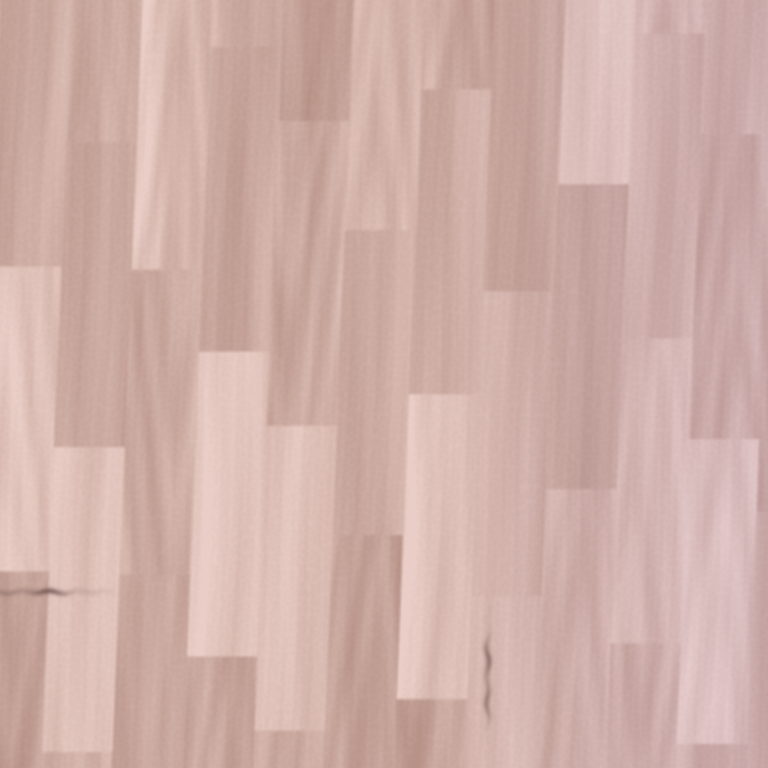
Reproduce this texture procedurally as a Shadertoy shader.

```glsl
#define STRIP_WIDTH 0.0918
#define PLANK_LENGTH 0.397
#define SLANT 0.04
#define EDGE_SOFTNESS 0.0035
#define FIGURE 0.10
#define STREAK 0.17
#define SAPWOOD 0.24
#define MOTTLE 0.10
#define DARK_WOOD vec3(0.725, 0.582, 0.540)
#define LIGHT_WOOD vec3(0.905, 0.795, 0.765)
#define CRACK_COLOR vec3(0.43, 0.32, 0.30)

float hash(vec2 p) {
    return fract(sin(dot(p, vec2(127.1, 311.7))) * 4375.85);
}

// Layered sines stretched along the plank
float streaks(vec2 q, float seed) {
    float sum = 0.0, amp = 0.5, freq = 5.0;
    for (int k = 0; k < 5; k++) {
        float bend = 1.3 * sin(q.y * (2.0 + float(k)) + seed * freq);
        sum += amp * sin(freq * q.x + bend + seed * freq * 3.0);
        amp *= 0.65;
        freq *= 1.9;
    }
    return sum;
}

// Distance to the nearest scattered cell point
float cellular(vec2 p) {
    vec2 cell = floor(p);
    float nearest = 1.5;
    for (int y = -1; y <= 1; y++)
        for (int x = -1; x <= 1; x++) {
            vec2 c = cell + vec2(x, y);
            vec2 point = c + vec2(hash(c), hash(c + 17.3));
            nearest = min(nearest, distance(p, point));
        }
    return nearest;
}

// Tone of one plank: q.x spans -0.5..0.5 across it, q.y runs along it
float plankTone(vec2 id, vec2 q) {
    float shade = hash(id + 3.1), seed = hash(id + 8.7) * 6.28;
    float flip = hash(id + 5.9) < 0.5 ? -1.0 : 1.0;
    float cycle = cos(2.0944 * (id.y - mod(id.x + 1.0, 3.0)));
    float tone = 0.45 + 0.29 * cycle + 0.34 * (shade - 0.5);

    // Nested arches of the growth rings
    float u = q.x - 0.25 * sin(seed);
    float arch = flip * q.y * 2.2 + 4.0 * sqrt(u * u + 0.008);
    arch += 0.25 * streaks(q * vec2(0.6, 1.5), seed);
    float visible = smoothstep(0.25, 0.8, hash(id + 1.3));
    tone += FIGURE * visible * sin(4.5 * arch + seed);

    // Straight grain and a pale sapwood edge
    tone += STREAK * streaks(q, seed);
    float wander = 0.12 * sin(q.y * 4.0 + seed);
    float sapwood = smoothstep(0.12, 0.4, flip * q.x + wander);
    return tone + SAPWOOD * sapwood * hash(id + 6.4);
}

// Position of the first joint, staggered from strip to strip
float firstJoint(float strip) {
    float wave = 0.75 + 0.27 * cos(0.84 * (strip - 1.3));
    return 0.3 + fract(0.455 * strip + wave - 0.3);
}

// Tone of a strip, blended softly over its nearest joint
float stripTone(float strip, vec2 p) {
    float along = p.y - firstJoint(strip) + 1.0;
    float joint = floor(along + 0.5);
    float soft = EDGE_SOFTNESS / PLANK_LENGTH;
    vec2 q = vec2(p.x - strip - 0.5, along);
    float before = plankTone(vec2(strip, joint - 1.0), q);
    float after = plankTone(vec2(strip, joint), q);
    return mix(before, after, smoothstep(-soft, soft, along - joint));
}

// Soft worn mark with a ragged outline
float crack(vec2 p, vec2 center, vec2 size) {
    p += 0.0015 * sin(p.yx * 170.0);
    vec2 d = (p - center) / size;
    return exp(-dot(d, d)) * (0.7 + 0.3 * sin(90.0 * (p.x + p.y)));
}

void mainImage(out vec4 fragColor, in vec2 fragCoord) {
    vec2 uv = fragCoord / iResolution.xy;
    float down = 1.0 - uv.y;
    vec2 p = vec2((uv.x + SLANT * down - 0.002) / STRIP_WIDTH, down / PLANK_LENGTH);

    // Blend the two strips beside the nearest seam
    float seam = floor(p.x + 0.5);
    float soft = EDGE_SOFTNESS / STRIP_WIDTH;
    float tone = mix(stripTone(seam - 1.0, p), stripTone(seam, p),
                     smoothstep(-soft, soft, p.x - seam));

    // Fine surface mottling
    tone += MOTTLE * (cellular(uv * 150.0) - 0.45);
    vec3 color = mix(DARK_WOOD, LIGHT_WOOD, clamp(tone, -0.05, 1.05));

    // Cool light toward the right
    color += smoothstep(0.5, 1.0, uv.x) * vec3(-0.005, 0.0, 0.035);

    // Cracks at a plank end and along a seam
    float wear = crack(uv, vec2(0.055, 0.229), vec2(0.055, 0.0045));
    wear += crack(uv, vec2(0.635, 0.120), vec2(0.0045, 0.055));
    color = mix(color, CRACK_COLOR, 0.75 * clamp(wear, 0.0, 1.0));
    fragColor = vec4(color, 1.0);
}
```
